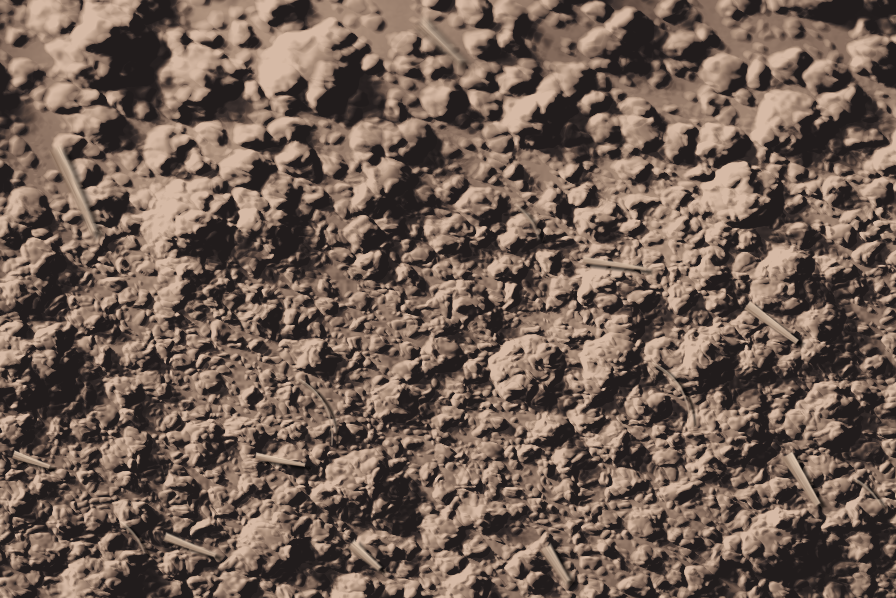
Write a Shadertoy shader that draws this texture.

```glsl
// Sunlit crumbly soil with scattered straw, seen through a shallow lens.
// Domed clods of several sizes form a height field; its slope and its horizon
// toward the low sun give a light rank, which a brown palette then colours.

const vec2 SUN = vec2(-0.85, 0.53);

vec2 hash2(vec2 p) {
    vec3 a = fract(p.xyx * vec3(0.1031, 0.1030, 0.0973));
    a += dot(a, a.yzx + 33.33);
    return fract((a.xx + a.yz) * a.zy);
}

float noise(vec2 p) {
    vec2 i = floor(p), f = fract(p);
    f = f * f * (3.0 - 2.0 * f);
    return mix(mix(hash2(i).x, hash2(i + vec2(1, 0)).x, f.x),
               mix(hash2(i + vec2(0, 1)).x, hash2(i + vec2(1, 1)).x, f.x), f.y);
}

// Domes of varied radius, one per occupied cell
float clods(vec2 p, float density) {
    float top = 0.0;
    for (int k = 0; k < 9; k++) {
        vec2 id = floor(p) + vec2(k % 3 - 1, k / 3 - 1);
        vec2 trait = hash2(id + 71.3);
        if (trait.y > density) continue;
        float radius = mix(0.3, 0.68, trait.x * trait.x);
        vec2 d = (p - id - 0.15 - 0.7 * hash2(id)) / radius;
        top = max(top, radius * (1.0 - dot(d, d)));
    }
    return top;
}

float soilHeight(vec2 p, float blur) {
    p.y *= 1.2;
    vec2 q = p + 0.016 * vec2(noise(p * 38.0), noise(p * 38.0 + 50.0))
               + 0.005 * vec2(noise(p * 110.0), noise(p * 110.0 + 90.0));
    float h = 0.05 * noise(p * 6.0), scale = 7.0;
    for (int i = 0; i < 4; i++) {
        float fade = exp(-blur * blur * scale * scale);
        h += fade * clods(q * scale + float(i) * 17.0 + 5.0, i == 0 ? 0.28 : 0.7) / scale;
        scale *= 2.2;
    }
    return h;
}

// Lens blur radius: sharp in a band below the middle
float lensBlur(vec2 p) {
    float depth = p.y - 0.06 * (p.x - 0.75);
    return 0.022 * smoothstep(0.45, 1.0, depth)
         + 0.005 * (1.0 - smoothstep(0.0, 0.2, depth));
}

vec3 soilColour(float rank) {
    vec3 tone[6] = vec3[6](vec3(0.13, 0.11, 0.11), vec3(0.23, 0.19, 0.18),
        vec3(0.38, 0.30, 0.26), vec3(0.53, 0.43, 0.37),
        vec3(0.68, 0.57, 0.49), vec3(0.84, 0.73, 0.65));
    float stop[6] = float[6](0.07, 0.22, 0.38, 0.56, 0.77, 0.95);
    vec3 c = tone[0];
    for (int i = 1; i < 6; i++)
        c = mix(c, tone[i], clamp((rank - stop[i - 1]) / (stop[i] - stop[i - 1]), 0.0, 1.0));
    return c;
}

// Straw-local coordinates: x along the stalk, y across it
vec2 strawSpace(vec2 p, float angle, float bend) {
    float c = cos(angle), s = sin(angle);
    vec2 q = mat2(c, -s, s, c) * p;
    return q + vec2(0.0, bend * q.x * q.x);
}

float strawMask(vec2 q, vec2 extent, float soft) {
    extent.y *= 1.0 - 0.35 * q.x / extent.x;
    vec2 d = abs(q) - extent;
    return 1.0 - smoothstep(-soft, soft, max(d.x, d.y));
}

void mainImage(out vec4 fragColor, in vec2 fragCoord) {
    vec2 p = fragCoord / iResolution.y;
    float blur = lensBlur(p);

    // Slope facing the sun, and steepest rise toward it for shadows
    float here = soilHeight(p, blur), reach = 0.004 + 0.35 * blur;
    float slope = (here - soilHeight(p + SUN * reach, blur)) / reach;
    float horizon = 0.0, t = 0.007 + 0.3 * blur;
    for (int i = 0; i < 8; i++) {
        horizon = max(horizon, (soilHeight(p + SUN * t, blur) - here) / t);
        t *= 1.4;
    }
    float light = 0.5 * slope - 0.9 * smoothstep(0.3, 0.95, horizon);

    // Fine grit and broad patches
    light += 0.5 * (noise(p * 170.0) - 0.5) * exp(-blur * 200.0);
    light += 0.4 * (noise(p * 3.0 + 8.0) - 0.5);
    vec3 colour = soilColour(1.0 / (1.0 + exp(-2.3 * (1.0 + 18.0 * blur) * (light + 0.2))));

    // Straw and thin rootlets, each with its shadow
    for (int i = 0; i < 15; i++) {
        float n = float(i);
        vec2 a = hash2(vec2(n, 3.7)), b = hash2(vec2(n, 19.1));
        vec2 centre = vec2((n + a.x) / 15.0 * iResolution.x / iResolution.y, mix(0.03, 0.93, a.y * sqrt(a.y)));
        bool rootlet = i % 3 == 2;
        vec2 extent = vec2(mix(0.03, 0.085, b.x), rootlet ? 0.0022 : mix(0.004, 0.0085, b.y));
        float angle = -mix(0.1, 1.15, b.y), bend = rootlet ? 5.0 : 0.6 * (b.x - 0.5);
        float soft = 0.0015 + 0.4 * lensBlur(centre);
        vec2 q = strawSpace(p - centre, angle, bend);
        vec2 shade = strawSpace(p - centre + SUN * 0.011, angle, bend);
        colour *= 1.0 - 0.65 * strawMask(shade, extent, soft + 0.002);
        float sheen = clamp(0.5 + 0.5 * q.y / extent.y, 0.0, 1.0);
        float fibre = noise(vec2(q.x * 30.0, q.y * 500.0) + n * 9.0);
        vec3 stalk = mix(vec3(0.55, 0.44, 0.36), vec3(0.93, 0.84, 0.75), 0.7 * sheen + 0.3 * fibre);
        colour = mix(colour, stalk, strawMask(q, extent, soft) * (rootlet ? 0.65 : 0.95));
    }
    fragColor = vec4(colour, 1.0);
}
```
